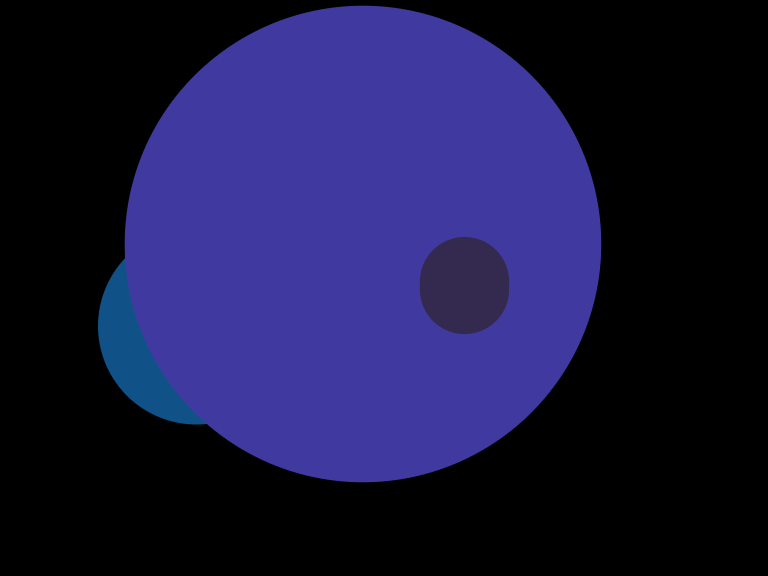
A Shadertoy shader for this background:

```glsl
#define SKY_COLOR   vec3(0.0)
#define MOON_COLOR  vec3(0.063, 0.322, 0.529)
#define DISC_COLOR  vec3(0.250, 0.229, 0.629)
#define SPOT_COLOR  vec3(0.205, 0.161, 0.306)
#define MOON_CENTER vec2(-0.3255, 0.4340)
#define MOON_RADIUS 0.1710
#define DISC_CENTER vec2(-0.0365, 0.5764)
#define DISC_RADIUS 0.4137
#define SPOT_CENTER vec2(0.1398, 0.5043)
#define SPOT_RADIUS 0.0775
#define SPOT_STRETCH 0.0068

float circleDistance(vec2 p, float radius) {
    return length(p) - radius;
}

// Upright capsule: a circle swept along a short vertical segment
float capsuleDistance(vec2 p, float halfLength, float radius) {
    p.y -= clamp(p.y, -halfLength, halfLength);
    return length(p) - radius;
}

// One-pixel-wide antialiased coverage of a signed distance
float coverage(float signedDistance) {
    return clamp(0.5 - signedDistance * iResolution.y, 0.0, 1.0);
}

void mainImage(out vec4 fragColor, in vec2 fragCoord) {
    // Canvas height is one unit; x is zero at the middle
    vec2 p = vec2(fragCoord.x - 0.5 * iResolution.x, fragCoord.y) / iResolution.y;

    float moon = circleDistance(p - MOON_CENTER, MOON_RADIUS);
    float disc = circleDistance(p - DISC_CENTER, DISC_RADIUS);
    float spot = capsuleDistance(p - SPOT_CENTER, SPOT_STRETCH, SPOT_RADIUS);

    // Layers from back to front
    vec3 color = SKY_COLOR;
    color = mix(color, MOON_COLOR, coverage(moon));
    color = mix(color, DISC_COLOR, coverage(disc));
    color = mix(color, SPOT_COLOR, coverage(spot));

    fragColor = vec4(color, 1.0);
}
```
